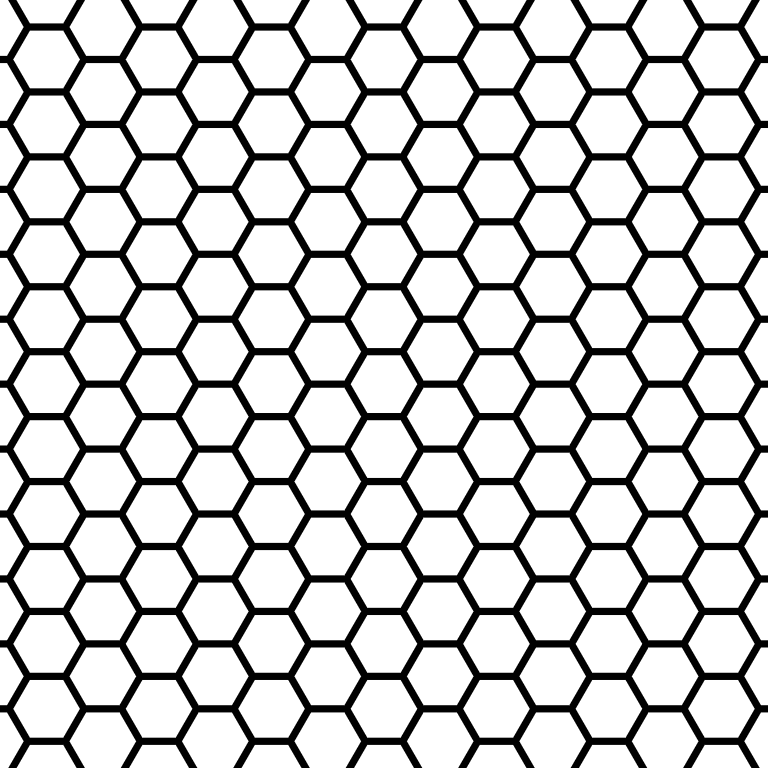
Reproduce this pattern procedurally as a WebGL 2 fragment shader.

```glsl
#version 300 es
precision highp float;
// Honeycomb of flat-topped regular hexagons outlined in black on white.
// Two interleaved rectangular lattices give the cell centres; a hexagonal
// distance to the nearest centre gives the distance to the shared edge.

uniform vec2 u_resolution;
out vec4 fragColor;

// Lengths are fractions of the canvas height
const float CELL_HEIGHT = 0.08455;             // between opposite flat sides
const float LINE_WIDTH = 0.0094;
const vec2 CELL_CENTRE = vec2(0.5, 0.4998);    // centre of the middle cell
const vec3 LINE_COLOUR = vec3(0.005);
const vec3 FILL_COLOUR = vec3(1.0);

const vec2 LATTICE = vec2(1.7320508, 1.0);     // lattice period in cell heights
const vec2 SIDE_NORMAL = vec2(0.8660254, 0.5); // normal of a slanted side

// Offset from the nearest point of the rectangular lattice
vec2 latticeOffset(vec2 p) {
    return p - LATTICE * floor(p / LATTICE + 0.5);
}

// Hexagonal norm: 0 at the centre, 0.5 on the sides of a cell
float hexNorm(vec2 p) {
    p = abs(p);
    return max(p.y, dot(p, SIDE_NORMAL));
}

// Distance to the nearest cell side, in cell heights
float sideDistance(vec2 p) {
    float evenColumns = hexNorm(latticeOffset(p));
    float oddColumns = hexNorm(latticeOffset(p - 0.5 * LATTICE));
    return 0.5 - min(evenColumns, oddColumns);
}

void main() {
    float pixel = 1.0 / u_resolution.y;
    vec2 canvas = (gl_FragCoord.xy - 0.5 * u_resolution) * pixel + 0.5;
    vec2 cell = (canvas - CELL_CENTRE) / CELL_HEIGHT;

    // One-pixel linear ramp smooths the edge of the line
    float outside = sideDistance(cell) * CELL_HEIGHT - 0.5 * LINE_WIDTH;
    float fill = clamp(outside / pixel + 0.5, 0.0, 1.0);

    fragColor = vec4(mix(LINE_COLOUR, FILL_COLOUR, fill), 1.0);
}
```
